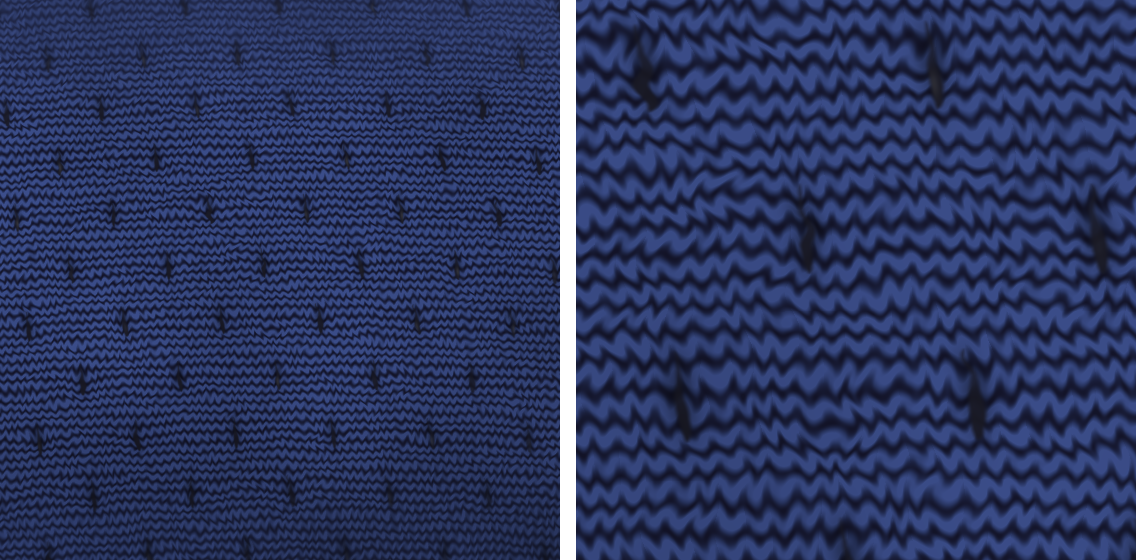
Left, the full canvas; right, a detail of the centre.
Reproduce this texture procedurally as a WebGL 1 fragment shader.

```glsl
precision highp float;
// Blue knitted jersey mesh: rows of small loops with staggered slit holes, seen slightly curved and tilted.

uniform vec2 u_resolution;

const float TAU = 6.2831853;

// Lattice of holes, in canvas units
const float ROW_START = 0.003;    // depth of the first hole row below the top
const float ROW_STEP = 0.0884;    // row spacing at the top
const float ROW_GROWTH = 0.00096; // extra spacing towards the viewer
const float ROW_ARCH = 0.06;      // sag of rows to both sides
const float COL_CENTRE = 0.496;
const float COL_DRIFT = 0.01224;  // lean of the columns per row
const float COL_STEP = 0.168;
const float COL_GROWTH = 0.00089;

// Stitches
const float WALES = 12.0;         // loops between two holes of a row
const float COURSES = 6.0;        // loop rows between two hole rows
const float LOOP_DEPTH = 0.27;    // zigzag height within a course
const float NOTCH = 0.6;          // darkness between the legs of the loops
const float STITCH_VARIATION = 0.3;

// Holes, in lattice cells
const float HOLE_HALF_HEIGHT = 0.28;
const float HOLE_THIN = 0.011;
const float HOLE_WIDE = 0.028;

const vec3 GAP_COLOR = vec3(0.07, 0.073, 0.15);
const vec3 YARN_COLOR = vec3(0.142, 0.186, 0.345);
const vec3 SHEEN_COLOR = vec3(0.212, 0.277, 0.495);
const vec3 HOLE_COLOR = vec3(0.09, 0.09, 0.13);
const vec3 GLIMPSE_COLOR = vec3(0.18, 0.18, 0.20);
const vec3 HAZE_COLOR = vec3(0.20, 0.24, 0.40);

float hash(vec2 p) {
  vec3 q = fract(p.xyx * vec3(0.1031, 0.1030, 0.0973));
  q += dot(q, q.yzx + 33.33);
  return fract((q.x + q.y) * q.z);
}

float noise(vec2 p) {
  vec2 i = floor(p);
  vec2 f = fract(p);
  f = f * f * (3.0 - 2.0 * f);
  return mix(mix(hash(i), hash(i + vec2(1.0, 0.0)), f.x),
             mix(hash(i + vec2(0.0, 1.0)), hash(i + 1.0), f.x), f.y);
}

// Canvas point (y downwards) to hole column and row
vec2 toLattice(vec2 p) {
  float sag = ROW_ARCH * (p.x - 0.55) * (p.x - 0.55);
  float depth = p.y - ROW_START - sag;
  float row = (sqrt(ROW_STEP * ROW_STEP + 4.0 * ROW_GROWTH * depth) - ROW_STEP)
            / (2.0 * ROW_GROWTH);
  float col = (p.x - COL_CENTRE - COL_DRIFT * row) / (COL_STEP + COL_GROWTH * row);
  return vec2(col, row);
}

// Yarn brightness from 0 in the gaps to 1 on the sheen
float stitchTone(vec2 st, float row, float blur, float corner) {
  float zig = 0.5 + 0.5 * cos(TAU * st.x); // 0 mid-loop, 1 between loops
  float phase = st.y + LOOP_DEPTH * zig;
  float across = fract(phase) - 0.5;
  float tight = 0.035 * cos(TAU * row);
  float strand = 1.0 - smoothstep(0.15 - tight, 1.0 - tight, abs(across) * 2.0);
  // Legs are parted from above inside a loop and from below between loops
  float inside = (1.0 - smoothstep(0.0, 0.5, zig)) * (1.0 - smoothstep(-0.42, 0.05, across));
  float between = smoothstep(0.5, 1.0, zig) * smoothstep(-0.15, 0.35, across);
  strand *= 1.0 - NOTCH * max(0.8 * inside, between);
  // The leg rising to the right catches more light
  float leg = sin(TAU * st.x) * (0.13 + 0.2 * corner);
  float vary = (hash(floor(vec2(st.x, phase)) + 70.0) - 0.5) * STITCH_VARIATION;
  float fibre = (noise(st * vec2(4.0, 2.5)) - 0.5) * 0.2;
  float tone = strand * (1.04 + vary - leg) + fibre + 0.07;
  return clamp(mix(tone, 0.5, 0.45 * blur), 0.0, 1.0);
}

void main() {
  vec2 p = gl_FragCoord.xy / u_resolution;
  p.y = 1.0 - p.y;

  // Nearest hole, odd rows shifted by half a column
  vec2 cell = toLattice(p);
  float row = floor(cell.y + 0.5);
  float col = cell.x + 0.5 * mod(row, 2.0);
  vec2 q = vec2(fract(col + 0.5) - 0.5, cell.y - row);
  vec2 id = vec2(floor(col + 0.5), row) + 40.0;
  float chance = hash(id);

  // Focus falls off at the top and bottom
  float blur = max(1.0 - smoothstep(0.0, 0.25, p.y), 0.7 * smoothstep(0.78, 1.0, p.y));
  float corner = smoothstep(1.15, 1.9, p.x + p.y);

  // Knit, uneven and puckered around each hole
  vec2 st = cell * vec2(WALES, COURSES);
  st += vec2(0.7, 0.45) * (vec2(noise(cell * 5.0 + 60.0), noise(cell * 4.0 + 90.0)) - 0.5);
  st += vec2(0.35, 0.26) * (vec2(noise(st * 0.9 + 130.0), noise(st * 0.8 + 170.0)) - 0.5);
  float pucker = exp(-40.0 * q.x * q.x - 14.0 * q.y * q.y);
  st.y -= pucker * (0.25 + 1.0 * q.y);
  float tone = stitchTone(st, cell.y, blur, corner);

  vec3 color = mix(GAP_COLOR, YARN_COLOR, clamp(tone / 0.5, 0.0, 1.0));
  color = mix(color, SHEEN_COLOR, clamp((tone - 0.5) / 0.5, 0.0, 1.0));

  // Slit holes: thin above, wider below, with a shaded rim
  float taper = sqrt(max(0.0, 1.0 - pow(q.y / HOLE_HALF_HEIGHT, 2.0)));
  float belly = smoothstep(-0.12, 0.12, q.y);
  float halfWidth = mix(HOLE_THIN, HOLE_WIDE, belly) * taper * (0.7 + 0.5 * chance);
  float bend = 0.035 * (noise(vec2(q.y * 9.0, chance * 50.0) + 20.0) - 0.5);
  float side = abs(q.x - 0.01 * q.y + bend);
  float soft = 0.012 + 0.012 * blur;
  float slit = (1.0 - smoothstep(halfWidth - soft, halfWidth + soft, side))
             * smoothstep(0.0, 0.5, taper) * mix(0.7, 1.0, belly);
  float rim = exp(-side * side * 350.0 - q.y * q.y * 18.0);
  float glimpse = smoothstep(0.45, 0.9, hash(id + 7.0))
                * exp(-pow((q.y - 0.12) * 12.0, 2.0) - pow(q.x * 60.0, 2.0));
  color *= 1.0 - 0.38 * rim;
  color = mix(color, mix(HOLE_COLOR, GLIMPSE_COLOR, glimpse),
              slit * (0.95 - 0.35 * corner - 0.2 * blur));

  // Broad light, haze at the far edge, shade near the viewer
  float light = 1.04 + 0.14 * (noise(p * 5.0 + 11.0) - 0.5);
  light *= 1.0 - 0.18 * smoothstep(0.6, 1.0, p.y) - 0.08 * corner;
  color = mix(color * light, HAZE_COLOR, 0.2 * (1.0 - smoothstep(0.0, 0.3, p.y)) + 0.08 * corner);
  gl_FragColor = vec4(color, 1.0);
}
```
